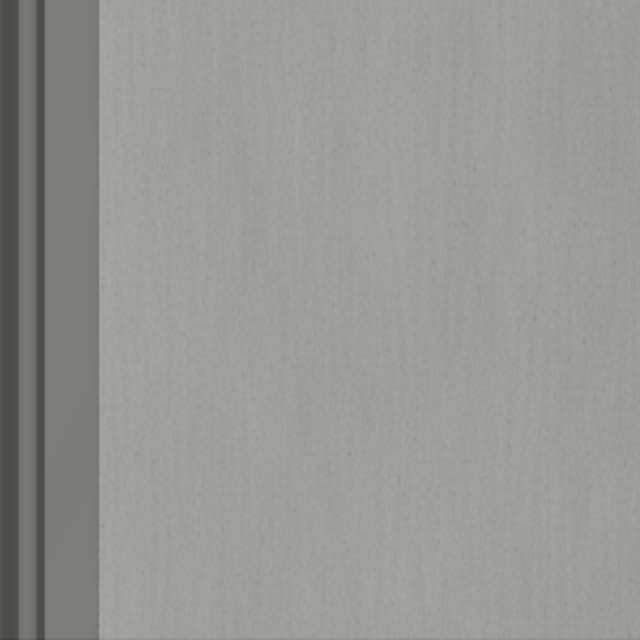
Write a three.js fragment shader that draws this texture.

```glsl
// Pale grained wall panel beside a dark, grooved vertical frame.
varying vec2 vUv;

// Frame boundaries, measured from the left edge
const float RECESS_END = 0.029;
const float BEAD_END = 0.057;
const float GROOVE_END = 0.070;
const float FRAME_END = 0.155;
const float EDGE_SOFTNESS = 0.0016;

const vec3 RECESS_COLOR = vec3(0.295, 0.292, 0.280);
const vec3 BEAD_COLOR = vec3(0.435, 0.435, 0.422);
const vec3 GROOVE_COLOR = vec3(0.310, 0.310, 0.297);
const vec3 FRAME_COLOR = vec3(0.485, 0.487, 0.473);
const vec3 WALL_COLOR = vec3(0.621, 0.621, 0.612);

const vec2 GRAIN_SCALE = vec2(150.0, 95.0);
const vec2 STREAK_SCALE = vec2(85.0, 7.0);
const vec2 CLOUD_SCALE = vec2(9.0, 3.0);
const float GRAIN_AMOUNT = 0.022;
const float STREAK_AMOUNT = 0.018;
const float CLOUD_AMOUNT = 0.012;
const float SPECK_AMOUNT = 0.028;

vec2 gradientAt(vec2 cell) {
  vec3 p = fract(cell.xyx * vec3(0.1031, 0.1030, 0.0973));
  p += dot(p, p.yzx + 33.33);
  float angle = 6.28318 * fract((p.x + p.y) * p.z);
  return vec2(cos(angle), sin(angle));
}

float gradientNoise(vec2 p) {
  vec2 cell = floor(p);
  vec2 f = fract(p);
  vec2 blend = f * f * f * (f * (f * 6.0 - 15.0) + 10.0);
  float a = dot(gradientAt(cell), f);
  float b = dot(gradientAt(cell + vec2(1.0, 0.0)), f - vec2(1.0, 0.0));
  float c = dot(gradientAt(cell + vec2(0.0, 1.0)), f - vec2(0.0, 1.0));
  float d = dot(gradientAt(cell + 1.0), f - 1.0);
  return mix(mix(a, b, blend.x), mix(c, d, blend.x), blend.y);
}

float edge(float x, float position, float softness) {
  return smoothstep(position - softness, position + softness, x);
}

vec3 wall(vec2 uv) {
  float grain = gradientNoise(uv * GRAIN_SCALE);
  float fineGrain = gradientNoise(uv * GRAIN_SCALE * 1.7 + 31.0);
  float streak = gradientNoise(uv * STREAK_SCALE + 7.0);
  float cloud = gradientNoise(uv * CLOUD_SCALE + 53.0);
  float speck = smoothstep(0.25, 0.65, gradientNoise(uv * GRAIN_SCALE * 0.85 + 83.0));

  float shade = GRAIN_AMOUNT * (grain + 0.5 * fineGrain);
  shade += STREAK_AMOUNT * streak + CLOUD_AMOUNT * cloud;
  shade -= SPECK_AMOUNT * speck;

  // Faint light beside the frame, falling away to the right
  shade += 0.014 * exp(-(uv.x - FRAME_END) * 18.0);
  shade -= 0.012 * smoothstep(0.75, 1.0, uv.x);
  return WALL_COLOR + shade;
}

vec3 frame(vec2 uv) {
  // Rounded recess, lit slightly at its outer side
  vec3 recess = RECESS_COLOR + 0.045 * exp(-uv.x * 160.0);
  recess += 0.025 * smoothstep(0.016, RECESS_END, uv.x);

  // Raised bead with a soft central highlight
  float across = clamp((uv.x - RECESS_END) / (BEAD_END - RECESS_END), 0.0, 1.0);
  vec3 bead = BEAD_COLOR + 0.045 * sin(3.14159 * across) - 0.02 * across;

  // Flat face with slow diagonal variation
  float sheen = gradientNoise(vec2(uv.x * 5.0 - uv.y * 4.0, uv.y * 2.0));
  vec3 face = FRAME_COLOR + 0.010 * sheen;
  face -= 0.015 * smoothstep(FRAME_END - 0.012, FRAME_END, uv.x);

  vec3 color = mix(recess, bead, edge(uv.x, RECESS_END, EDGE_SOFTNESS));
  color = mix(color, GROOVE_COLOR, edge(uv.x, BEAD_END, EDGE_SOFTNESS * 1.5));
  return mix(color, face, edge(uv.x, GROOVE_END, EDGE_SOFTNESS * 1.5));
}

void main() {
  // Slight roughness along the lower part of the frame edge
  float roughness = 0.0012 * (1.0 - smoothstep(0.15, 0.45, vUv.y));
  float boundary = FRAME_END + roughness * gradientNoise(vec2(4.0, vUv.y * 110.0));
  float onWall = edge(vUv.x, boundary, EDGE_SOFTNESS);
  vec3 color = mix(frame(vUv), wall(vUv), onWall);
  color -= 0.05 * (1.0 - smoothstep(0.0, 0.005, vUv.y));
  gl_FragColor = vec4(color, 1.0);
}
```
